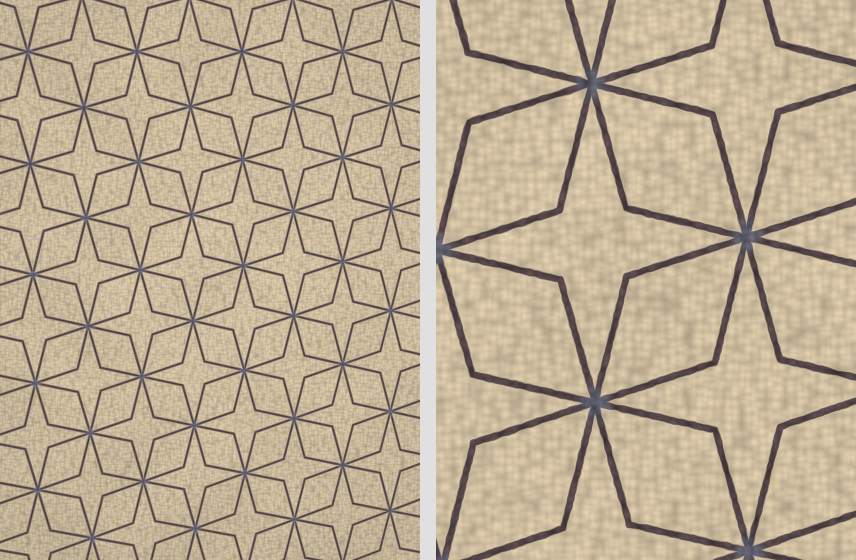
Left, the full canvas; right, a detail of the centre.
This pattern is drawn by a Shadertoy shader. Its source:

```glsl
// Woven beige cloth printed with a lattice of dark four-pointed star outlines, seen at a slight tilt
#define CLOTH vec3(0.785, 0.72, 0.605)
#define INK vec3(0.29, 0.235, 0.25)
#define HUB_INK vec3(0.33, 0.33, 0.39)
#define HALF_LINE 0.021
#define STAR_NOTCH vec2(0.785, 0.215)
#define WEFT_SCALE vec2(75.0, 160.0)
#define WARP_SCALE vec2(170.0, 38.0)
#define WEAVE_DEPTH 0.30
#define EDGE_FRAY 0.014

vec2 hash22(vec2 p) {
    vec3 q = fract(p.xyx * vec3(0.1031, 0.1030, 0.0973));
    q += dot(q, q.yzx + 33.33);
    return fract((q.xx + q.yz) * q.zy);
}

// Distance to the nearest scattered point
float cellular(vec2 p) {
    vec2 cell = floor(p), f = fract(p);
    float nearest = 4.0;
    for (int y = -1; y <= 1; y++)
        for (int x = -1; x <= 1; x++) {
            vec2 o = vec2(x, y);
            vec2 d = o + hash22(cell + o + 50.0) - f;
            nearest = min(nearest, dot(d, d));
        }
    return sqrt(nearest);
}

// Perspective from the flat canvas onto lattice coordinates
vec2 toLattice(vec2 uv) {
    mat3 tilt = mat3(0.13343, 0.00127, 0.01033,
                     0.00342, 0.13531, 0.00419,
                     0.06597, 0.12326, 1.0);
    vec3 q = inverse(tilt) * vec3(uv, 1.0);
    return q.xy / q.z;
}

// Offset from the closest hub of the checkerboard lattice
vec2 hubOffset(vec2 p) {
    vec2 k = round(0.5 * vec2(p.x + p.y, p.x - p.y));
    return p - vec2(k.x + k.y, k.x - k.y);
}

// Eight mirrored spokes, each reaching a star notch
float spokeDistance(vec2 offset) {
    vec2 q = abs(offset);
    if (q.y > q.x) q = q.yx;
    float t = clamp(dot(q, STAR_NOTCH) / dot(STAR_NOTCH, STAR_NOTCH), 0.0, 1.0);
    return length(q - STAR_NOTCH * t);
}

void mainImage(out vec4 fragColor, in vec2 fragCoord) {
    vec2 uv = vec2(fragCoord.x, iResolution.y - fragCoord.y) / iResolution.x;

    // Crossed threads and broad uneven tone
    float weft = cellular(uv * WEFT_SCALE) - 0.45;
    float warp = cellular(uv * WARP_SCALE + 17.0) - 0.45;
    float weave = 0.6 * weft + 0.5 * warp;
    float mottle = sin(uv.x * 19.0 + 2.0 * sin(uv.y * 11.0))
                 + sin(uv.y * 23.0 + 2.0 * sin(uv.x * 13.0 + 1.0));
    float light = 1.02 - 0.10 * dot(uv - vec2(0.55, 0.6), uv - vec2(0.55, 0.6));
    vec3 color = CLOTH * (light + 0.008 * mottle - WEAVE_DEPTH * weave);

    // Printed outline, frayed by the threads and paler at the hubs
    vec2 offset = hubOffset(toLattice(uv));
    float d = spokeDistance(offset) + EDGE_FRAY * weave;
    float aa = 7.4 / iResolution.x;
    float ink = 1.0 - smoothstep(-aa, aa, d - HALF_LINE);
    vec3 inkColor = mix(HUB_INK, INK, smoothstep(0.04, 0.16, length(offset)));
    inkColor *= 1.0 - 0.7 * weave;
    color = mix(color, inkColor, 0.96 * ink);

    fragColor = vec4(clamp(color, 0.0, 1.0), 1.0);
}
```
